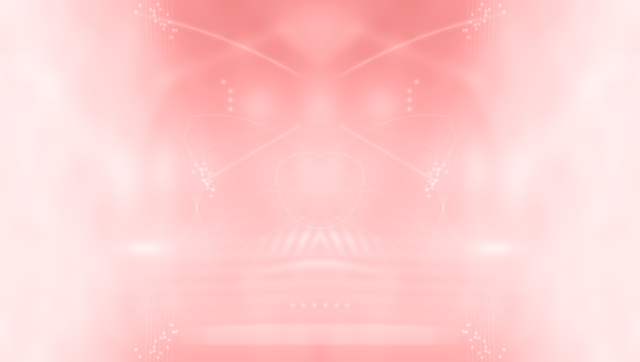
A Shadertoy shader for this background:

```glsl
const float CENTER_TONE = 0.745;
const float TOP_TONE = 0.555;
const float EDGE_TONE = 0.915;
const float LINE_WIDTH = 0.0012;
const float LINE_GAIN = 0.065;
const float SPARK_GAIN = 0.15;
const vec2 CLOUD_GAIN = vec2(0.045, 0.03);

// Soft elliptical light
float glow(vec2 p, vec2 center, vec2 radius) {
    vec2 q = (p - center) / radius;
    return exp(-dot(q, q));
}

float bell(float x, float width) { return exp(-x * x / (width * width)); }

float segmentDistance(vec2 p, vec2 a, vec2 b) {
    vec2 ab = b - a;
    return length(p - a - ab * clamp(dot(p - a, ab) / dot(ab, ab), 0.0, 1.0));
}

// Distance to the parabola y = k.x + k.y * x + k.z * x * x
float arcDistance(vec2 p, vec3 k) {
    float slope = k.y + 2.0 * k.z * p.x;
    return (p.y - k.x - (k.y + k.z * p.x) * p.x) / sqrt(1.0 + slope * slope);
}

float stroke(float d, float width) {
    float pixel = 1.0 / iResolution.y;
    return 1.0 - smoothstep(width - pixel, width + pixel, abs(d));
}

vec2 hash2(vec2 cell) {
    return fract(sin(vec2(dot(cell, vec2(127.1, 311.7)), dot(cell, vec2(269.5, 183.3)))) * 4375.5);
}

// Cellular clouds, signed around zero
float clouds(vec2 p) {
    float sum = 0.0;
    for (int i = 0; i < 9; i++) {
        vec2 cell = floor(p) + vec2(i % 3, i / 3) - 1.0;
        sum += (hash2(cell + 19.0).x - 0.5) * glow(p, cell + hash2(cell), vec2(0.55));
    }
    return sum;
}

float baseTone(vec2 p) {
    float center = mix(CENTER_TONE, TOP_TONE, smoothstep(0.55, 0.95, p.y));
    center += 0.045 * bell(p.y - 0.25, 0.15) - 0.06 * (1.0 - smoothstep(0.0, 0.1, p.y));
    float inner = mix(0.18, 0.26, smoothstep(0.6, 1.0, p.y));
    float tone = mix(center, EDGE_TONE, smoothstep(inner, 0.84, p.x));
    float dome = 1.0 - smoothstep(-0.02, 0.015, length(p - vec2(0.0, 0.46)) - 0.51);
    tone -= 0.03 * dome * smoothstep(0.5, 0.7, p.y) * smoothstep(0.1, 0.35, p.x);
    return tone - 0.06 * glow(p, vec2(0.45, 0.0), vec2(0.16, 0.16));
}

float lights(vec2 p) {
    float lens = smoothstep(-0.02, 0.04, p.y - 0.8 - 0.8 * p.x);
    float sum = (0.04 + 0.11 * lens) * glow(p, vec2(0.0, 0.92), vec2(0.12, 0.1));
    sum += 0.085 * glow(p, vec2(0.0, 0.724), vec2(0.05, 0.07));
    sum += 0.085 * glow(p, vec2(0.171, 0.712), vec2(0.05));
    sum += 0.06 * glow(p, vec2(0.0, 0.49), vec2(0.12, 0.09));
    sum += 0.06 * glow(p, vec2(0.544, 0.516), vec2(0.045, 0.08));
    sum += 0.045 * glow(p, vec2(0.424, 0.516), vec2(0.035, 0.08));
    sum += 0.075 * glow(p, vec2(0.485, 0.313), vec2(0.06, 0.018));
    sum += 0.03 * glow(p, vec2(0.35, 0.32), vec2(0.18, 0.05));
    sum += 0.06 * glow(p, vec2(0.52, 0.9), vec2(0.1, 0.25));
    sum += 0.04 * glow(p, vec2(0.31, 0.53), vec2(0.055, 0.075));
    // Broad diagonal beams
    sum += 0.045 * bell(segmentDistance(p, vec2(0.1, 0.92), vec2(0.43, 0.78)), 0.025);
    return sum + 0.025 * bell(segmentDistance(p, vec2(0.82, 0.83), vec2(0.57, 0.55)), 0.04);
}

float fineLines(vec2 p) {
    // Bright arc and lower ray
    float arc = arcDistance(p, vec3(0.758, 0.62, -0.434));
    float reach = smoothstep(0.02, 0.12, p.x) * (1.0 - smoothstep(0.38, 0.54, p.x));
    float sum = reach * (0.7 * stroke(arc, 0.002) + 0.9 * bell(arc, 0.007));
    float ray = segmentDistance(p, vec2(0.06, 0.651), vec2(0.32, 0.5));
    sum += 0.5 * stroke(ray, 0.0015) + 0.4 * bell(ray, 0.006);
    // Central egg and side loops
    vec2 egg = (p - vec2(0.0, 0.475)) / vec2(0.115, 0.105);
    egg.x /= 1.0 + 0.25 * clamp(egg.y, -1.2, 1.2);
    vec2 power = pow(abs(egg), vec2(2.4));
    sum += 0.6 * stroke((pow(power.x + power.y, 0.417) - 1.0) * 0.105, LINE_WIDTH);
    float side = segmentDistance(p, vec2(0.309, 0.482), vec2(0.377, 0.62));
    side = min(side, segmentDistance(p, vec2(0.377, 0.62), vec2(0.355, 0.679)));
    float top = stroke(arcDistance(p, vec3(0.548, 0.9, -1.5)), LINE_WIDTH);
    sum += 0.7 * max(stroke(side, LINE_WIDTH), top * step(p.x, 0.355) * smoothstep(0.0, 0.2, p.x));
    // Crossing web and vertical strands
    float ends = smoothstep(0.25, 0.48, abs(p.y - 0.5));
    for (int i = 0; i < 7; i++) {
        float k = float(i);
        float web = arcDistance(p, vec3(0.37 + 0.05 * k, 0.6 * cos(2.4 * k), -0.3));
        sum += 0.35 * stroke(web, LINE_WIDTH) * (1.0 - smoothstep(0.25, 0.48, p.x));
        float strand = segmentDistance(p, vec2(0.28 + 0.02 * k, 0.58), vec2(0.37 - 0.01 * k, 0.35));
        sum += 0.35 * stroke(strand, LINE_WIDTH);
        sum += 0.6 * ends * stroke(p.x - 0.39 - 0.012 * k - 0.04 * abs(p.y - 0.5), LINE_WIDTH);
    }
    return LINE_GAIN * sum;
}

// Fanned fringes, ripples and lower band
float lowerDetail(vec2 p) {
    float fan = 0.5 + 0.5 * sin(170.0 * p.x + 75.0 * p.y);
    float sum = (0.03 + 0.07 * fan) * glow(p, vec2(0.04, 0.348 - 0.2 * p.x), vec2(0.11, 0.03));
    sum += 0.07 * bell(arcDistance(p, vec3(0.275, 0.0, -1.2)), 0.01) * bell(p.x, 0.12);
    sum += 0.012 * sin(150.0 * p.y + 6.0 * p.x) * glow(p, vec2(0.1, 0.24), vec2(0.35, 0.1));
    float band = smoothstep(0.045, 0.052, p.y) * (1.0 - smoothstep(0.1, 0.112, p.y + 0.08 * p.x * p.x));
    return sum + 0.05 * band * (1.0 - smoothstep(0.25, 0.44, p.x));
}

// Scattered point lights
float sparkle(vec2 p) {
    float sum = 0.0;
    for (int i = 0; i < 16; i++) {
        float k = float(i);
        vec2 offset = hash2(vec2(k, 3.0)) - 0.5;
        sum += glow(vec2(p.x, abs(p.y - 0.5)), vec2(0.45, 0.45) + 0.12 * offset, vec2(0.004));
        sum += 0.6 * glow(p, vec2(0.32, 0.51) + vec2(0.06, 0.12) * offset, vec2(0.004));
        sum += 0.6 * step(k, 2.0) * glow(p, vec2(0.015 + 0.03 * k, 0.157), vec2(0.006));
        sum += step(k, 3.0) * glow(p, vec2(0.266 - 0.019 * min(k, 1.0), 0.774 - 0.025 * k), vec2(0.006));
    }
    return SPARK_GAIN * sum;
}

void mainImage(out vec4 fragColor, in vec2 fragCoord) {
    // Mirrored coordinates in units of canvas height
    vec2 p = fragCoord / iResolution.y;
    p.x = abs(p.x - 0.5 * iResolution.x / iResolution.y);
    float tone = baseTone(p) + lights(p) + fineLines(p) + lowerDetail(p) + sparkle(p);
    tone += dot(CLOUD_GAIN, vec2(clouds(p * vec2(8.0, 6.0)), clouds(p * vec2(20.0, 13.0))));
    fragColor = vec4(min(1.0, 0.68 + 0.5 * tone), vec2(min(tone, 0.965)), 1.0);
}
```
